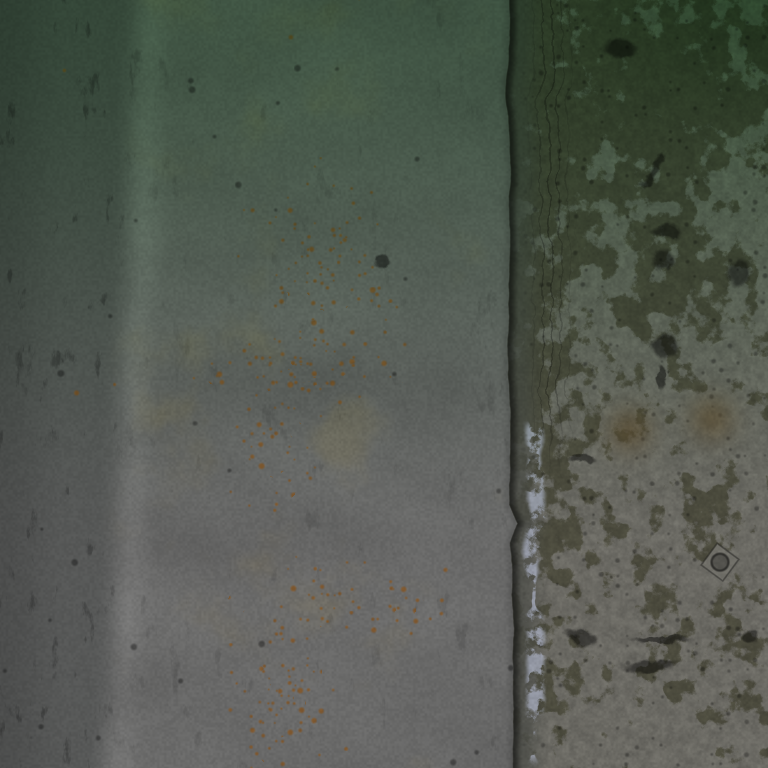
A Shadertoy shader for this texture:

```glsl
#define SLAB_GREY vec3(0.405, 0.405, 0.402)
#define SIDE_GREY vec3(0.340, 0.345, 0.342)
#define ROUGH_GREY vec3(0.420, 0.415, 0.390)
#define MOSS vec3(0.275, 0.272, 0.215)
#define RUST vec3(0.52, 0.32, 0.11)
#define SALT vec3(0.62, 0.64, 0.70)
#define GREEN_TINT vec3(0.60, 0.80, 0.64)
#define SEAM_X 0.663
#define SALT_X 0.696
#define MARKS 12

float hash(vec2 p) {
    vec3 q = fract(vec3(p.xyx) * 0.1031);
    q += dot(q, q.yzx + 33.33);
    return fract((q.x + q.y) * q.z);
}

float noise(vec2 p) {
    vec2 i = floor(p), f = fract(p);
    f = f * f * (3.0 - 2.0 * f);
    return mix(mix(hash(i), hash(i + vec2(1, 0)), f.x),
               mix(hash(i + vec2(0, 1)), hash(i + vec2(1, 1)), f.x), f.y);
}

float fbm(vec2 p) {
    float sum = 0.0, amp = 0.5;
    for (int i = 0; i < 5; i++) {
        sum += amp * noise(p);
        p = mat2(1.6, 1.2, -1.2, 1.6) * p + 7.3;
        amp *= 0.5;
    }
    return sum;
}

float blob(vec2 p, vec2 centre, vec2 radius) {
    vec2 d = (p - centre) / radius;
    return exp(-dot(d, d));
}

float segment(vec2 p, vec2 a, vec2 b) {
    vec2 ab = b - a;
    return length(p - a - ab * clamp(dot(p - a, ab) / dot(ab, ab), 0.0, 1.0));
}

// Scattered round specks, one candidate per cell
float specks(vec2 p, float cells, float density) {
    vec2 id = floor(p * cells);
    vec2 centre = 0.3 + 0.4 * vec2(hash(id + 3.1), hash(id + 17.7));
    float radius = mix(0.10, 0.28, hash(id + 41.3));
    float d = length(fract(p * cells) - centre);
    float soft = 0.05 + cells / iResolution.y;
    return step(hash(id + 9.2), density) * (1.0 - smoothstep(radius - soft, radius + soft, d));
}

// Smooth slab with a bevelled left side
vec3 smoothSlab(vec2 p) {
    float ridge = mix(0.158, 0.198, p.y) + 0.006 * (noise(p * vec2(2, 9)) - 0.5);
    float top = smoothstep(ridge - 0.045, ridge, p.x);
    vec3 col = mix(SIDE_GREY, SLAB_GREY, top);
    col *= 1.0 - 0.12 * (1.0 - top) * smoothstep(0.09, 0.0, p.x);
    col += 0.045 * blob(p, vec2(ridge, p.y), vec2(0.022, 1.0));
    col *= 1.0 + 0.22 * (fbm(p * vec2(7, 10)) - 0.5) * top;
    float streak = smoothstep(0.66, 0.82, fbm(p * vec2(70, 28)));
    col *= 1.0 - 0.25 * streak * (1.0 - 0.6 * top);
    col += vec3(0.035, 0.02, -0.02) * smoothstep(0.55, 0.8, fbm(p * 9.0 + 20.0)) * top;

    // Rust clusters
    float rustField = blob(p, vec2(0.43, 0.65), vec2(0.06, 0.07))
        + blob(p, vec2(0.40, 0.53), vec2(0.09, 0.035))
        + 0.7 * blob(p, vec2(0.36, 0.42), vec2(0.04, 0.07))
        + 0.8 * blob(p, vec2(0.47, 0.21), vec2(0.07, 0.045))
        + blob(p, vec2(0.36, 0.09), vec2(0.05, 0.09));
    float rust = specks(p, 75.0, 0.35 * rustField);
    rust = max(rust, specks(p + 0.37, 120.0, 0.30 * rustField));
    col = mix(col, RUST, 0.75 * rust);
    col *= 1.0 - 0.35 * specks(p + 0.71, 65.0, 0.012);
    return col;
}

// Weathered slab with moss, stains and a bolt plate
vec3 roughSlab(vec2 p) {
    float n = 0.6 * fbm(p * 48.0) + 0.4 * fbm(p * 8.0 + 5.0);
    float edgeBand = smoothstep(0.79, 0.70, p.x);
    float level = mix(0.55, 0.43, smoothstep(0.2, 1.0, p.y)) - 0.05 * edgeBand;
    float moss = smoothstep(level - 0.035, level + 0.045, n);
    vec3 col = mix(ROUGH_GREY, MOSS, 0.85 * moss);
    col *= 1.0 + 0.25 * (fbm(p * 110.0) - 0.5);
    col *= 1.0 - 0.3 * specks(p, 90.0, 0.12);

    // Wavy flaking lines beside the joint
    float wave = p.x + 0.022 * (fbm(p * vec2(18, 30)) - 0.5);
    float flake = smoothstep(0.75, 1.0, sin(wave * 520.0));
    col *= 1.0 - 0.25 * flake * blob(p, vec2(0.715, p.y), vec2(0.025, 1)) * smoothstep(0.35, 0.5, p.y);

    float stain = blob(p, vec2(0.82, 0.44), vec2(0.03)) + blob(p, vec2(0.927, 0.455), vec2(0.03));
    col = mix(col, vec3(0.36, 0.29, 0.18), 0.6 * stain);

    // Diamond plate with a round hole
    vec2 q = p - vec2(0.9375, 0.268);
    float diamond = abs(q.x + 0.15 * q.y) + abs(q.y - 0.15 * q.x) - 0.025;
    col = mix(col, ROUGH_GREY * 1.05, smoothstep(0.002, -0.002, diamond));
    col *= 1.0 - 0.35 * smoothstep(0.003, 0.0, abs(diamond));
    float hole = length(q) - 0.011;
    col = mix(col, ROUGH_GREY * 0.78, smoothstep(0.002, -0.002, hole));
    col *= 1.0 - 0.5 * smoothstep(0.003, 0.0, abs(hole));
    return col;
}

// Dark damp marks: centre and radii
float darkMarks(vec2 p) {
    vec4 marks[MARKS] = vec4[MARKS](
        vec4(0.805, 0.937, 0.022, 0.014), vec4(0.868, 0.698, 0.018, 0.010),
        vec4(0.862, 0.661, 0.016, 0.014), vec4(0.963, 0.645, 0.018, 0.017),
        vec4(0.866, 0.547, 0.020, 0.015), vec4(0.859, 0.508, 0.005, 0.019),
        vec4(0.759, 0.402, 0.020, 0.006), vec4(0.756, 0.172, 0.018, 0.011),
        vec4(0.860, 0.167, 0.040, 0.005), vec4(0.845, 0.133, 0.036, 0.009),
        vec4(0.977, 0.172, 0.011, 0.011), vec4(0.497, 0.659, 0.010, 0.009));
    vec2 warped = p + 0.018 * (vec2(fbm(p * 45.0), fbm(p * 45.0 + 9.0)) - 0.5);
    float dark = smoothstep(0.007, 0.002, segment(warped, vec2(0.838, 0.757), vec2(0.861, 0.797)));
    for (int i = 0; i < MARKS; i++)
        dark = max(dark, smoothstep(0.25, 0.65, blob(warped, marks[i].xy, marks[i].zw)));
    return dark;
}

void mainImage(out vec4 fragColor, in vec2 fragCoord) {
    vec2 p = fragCoord / iResolution.xy;
    float px = 1.0 / iResolution.y;

    // Chipped joint between the slabs
    float seam = SEAM_X + 0.008 * (fbm(vec2(p.y * 22.0, 2.0)) - 0.5)
        + 0.013 * max(0.0, 1.0 - abs(p.y - 0.318) / 0.025)
        + 0.004 * smoothstep(0.31, 0.27, p.y) - 0.006 * blob(p, vec2(p.x, 0.885), vec2(1, 0.03));
    float beyond = p.x - seam;
    vec3 col = mix(smoothSlab(p), roughSlab(p), smoothstep(-px, px, beyond));
    float inside = smoothstep(-px, px, beyond);
    float gutter = inside * smoothstep(0.050, 0.012, beyond);
    col = mix(col, vec3(0.29, 0.295, 0.275), 0.75 * gutter);
    col *= 1.0 - 0.45 * inside * smoothstep(0.014, 0.0, beyond);
    col *= 1.0 - 0.12 * smoothstep(0.012, 0.0, abs(beyond));

    col *= 1.0 - 0.45 * darkMarks(p);

    // Salt crust running down the joint
    float drift = p.x - SALT_X - 0.014 * (fbm(vec2(p.y * 25.0, 8.0)) - 0.5);
    float width = 0.013 * smoothstep(0.30, 0.70, noise(vec2(p.y * 27.0, 4.0))) + 0.003;
    float crust = smoothstep(0.38, 0.58, fbm(p * 85.0)) * smoothstep(width, width * 0.4, abs(drift));
    crust *= smoothstep(0.455, 0.44, p.y) * smoothstep(0.0, 0.02, p.y);
    col = mix(col, SALT, 0.85 * crust);

    // Green shade from above, darker at the right corner
    col *= mix(vec3(1.0), GREEN_TINT, smoothstep(0.25, 1.05, p.y));
    col *= 1.0 - vec3(0.30, 0.18, 0.30) * smoothstep(0.75, 1.05, p.y) * smoothstep(0.6, 1.0, p.x);
    col *= 1.0 + 0.10 * (noise(p * 330.0) - 0.5);
    fragColor = vec4(col, 1.0);
}
```
